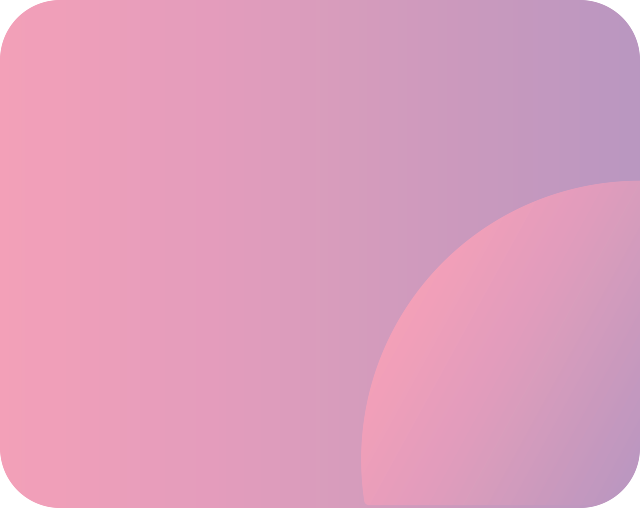
Give the GLSL for this background, as a Shadertoy shader.

```glsl
float roundedBox(vec2 p, vec2 halfSize, float radius) {
    vec2 q = abs(p) - halfSize + radius;
    return length(max(q, 0.0)) + min(max(q.x, q.y), 0.0) - radius;
}

// Intersection of two distances with a rounded corner
float roundIntersect(float a, float b, float radius) {
    vec2 q = vec2(a, b) + radius;
    return min(max(q.x, q.y), 0.0) + length(max(q, 0.0)) - radius;
}

float coverage(float d, float pixel) {
    return 1.0 - smoothstep(-0.5 * pixel, 0.5 * pixel, d);
}

// Pink to mauve ramp with faint banding
vec3 pinkToMauve(float t, float bands) {
    t = clamp(t, 0.0, 1.0);
    t = mix(t, (floor(t * bands) + 0.5) / bands, 0.6);
    vec3 color = mix(vec3(0.953, 0.627, 0.722), vec3(0.890, 0.612, 0.738), smoothstep(0.0, 0.35, t) * 0.3 + clamp(t / 0.35, 0.0, 1.0) * 0.7);
    color = mix(color, vec3(0.848, 0.614, 0.738), clamp((t - 0.35) / 0.16, 0.0, 1.0));
    color = mix(color, vec3(0.800, 0.602, 0.741), clamp((t - 0.51) / 0.19, 0.0, 1.0));
    return mix(color, vec3(0.725, 0.590, 0.755), clamp((t - 0.70) / 0.30, 0.0, 1.0));
}

void mainImage(out vec4 fragColor, in vec2 fragCoord) {
    vec2 p = fragCoord / iResolution.y;
    float aspect = iResolution.x / iResolution.y;
    float pixel = 1.0 / iResolution.y;

    // Rounded card with a horizontal gradient
    vec2 center = vec2(aspect, 1.0) * 0.5;
    float card = roundedBox(p - center, center, 0.118);
    vec3 color = pinkToMauve(p.x / aspect, 32.0);

    // Large disc in the lower right, cut just above the bottom
    float disc = length(p - vec2(aspect, 0.0954)) - 0.549;
    disc = roundIntersect(disc, 0.0055 - p.y, 0.008);
    float slant = (dot(p - vec2(aspect, 0.0), vec2(0.877, -0.48)) + 0.591) / 0.567;
    color = mix(color, pinkToMauve(slant, 28.0), coverage(disc, pixel));

    // White surround outside the card
    color = mix(vec3(1.0), color, coverage(card, pixel));
    fragColor = vec4(color, 1.0);
}
```
